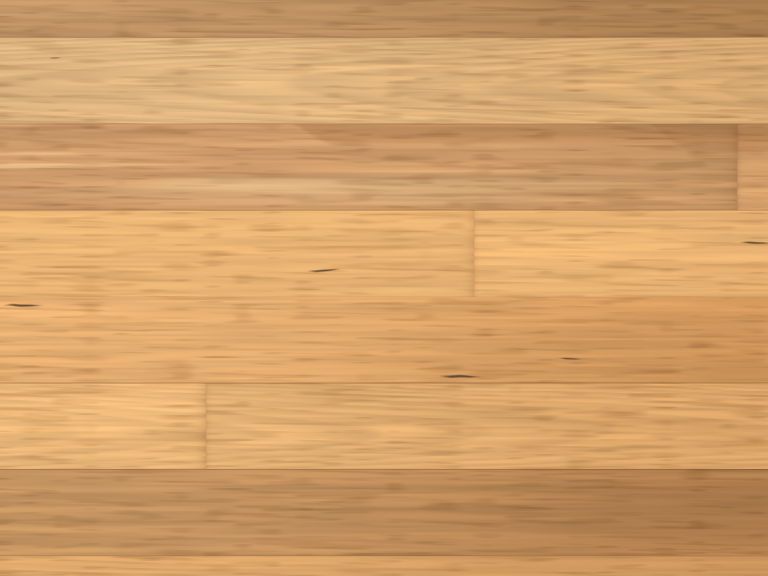
Write a Shadertoy shader that draws this texture.

```glsl
// Horizontal hardwood strips: eight rows of planks with seams and butt joints.
// Each row blends two end tones; stretched value noise adds grain and pores,
// warped parabolas add growth rings, and thin lenses make the dark cracks.

const float ROW_PITCH = 0.15;       // strip height, in canvas heights
const float FIRST_SEAM = 0.035;     // height of the lowest seam
const float SEAM_HALF = 0.0006;
const float RING_SPACING = 0.16;
const float PORE_DEPTH = 0.09;
const float FIBRE_DEPTH = 0.08;
const float NO_JOINT = 2.0;
const int BANDED_ROW = 5;           // strip with pale bands and dark heartwood
const vec3 SEAM_COLOR = vec3(0.45, 0.28, 0.15);
const vec3 CRACK_COLOR = vec3(0.28, 0.21, 0.15);
const vec3 BAND_COLOR = vec3(0.92, 0.75, 0.54);
const vec3 HEART_COLOR = vec3(0.64, 0.45, 0.28);

// Per-row settings, bottom row first
const vec3 LEFT_TONE[8] = vec3[8](
    vec3(0.84, 0.63, 0.40), vec3(0.76, 0.57, 0.37), vec3(0.90, 0.70, 0.46),
    vec3(0.90, 0.68, 0.44), vec3(0.91, 0.70, 0.45), vec3(0.80, 0.60, 0.41),
    vec3(0.88, 0.71, 0.50), vec3(0.75, 0.57, 0.39));
const vec3 RIGHT_TONE[8] = vec3[8](
    vec3(0.76, 0.55, 0.34), vec3(0.69, 0.49, 0.30), vec3(0.87, 0.65, 0.41),
    vec3(0.81, 0.58, 0.35), vec3(0.88, 0.67, 0.43), vec3(0.76, 0.57, 0.38),
    vec3(0.82, 0.64, 0.43), vec3(0.68, 0.50, 0.32));
const float JOINT_X[8] = float[8](
    NO_JOINT, NO_JOINT, 0.268, NO_JOINT, 0.617, 0.96, NO_JOINT, NO_JOINT);
const float AFTER_JOINT[8] = float[8](1.0, 1.0, 0.98, 1.0, 1.02, 1.09, 1.0, 1.0);
const float SEAM_DEPTH[8] = float[8](0.0, 0.25, 0.5, 0.6, 0.12, 0.5, 0.4, 0.5);
const float RING_DEPTH[8] = float[8](0.0, 0.0, 0.05, 0.0, 0.0, 0.0, 0.055, 0.0);
const float STREAK_DEPTH[8] = float[8](0.06, 0.15, 0.05, 0.08, 0.05, 0.14, 0.06, 0.11);

// Cracks: centre x, centre y, half length, tilt
const vec4 CRACKS[6] = vec4[6](
    vec4(0.422, 0.531, 0.026, 0.10), vec4(0.030, 0.470, 0.030, 0.0),
    vec4(0.600, 0.346, 0.034, -0.02), vec4(0.743, 0.377, 0.017, -0.04),
    vec4(0.072, 0.900, 0.009, 0.0), vec4(0.985, 0.579, 0.026, -0.02));

float hash(vec2 p) {
    vec3 q = fract(p.xyx * 0.1031);
    q += dot(q, q.yzx + 33.33);
    return fract((q.x + q.y) * q.z);
}

float noise(vec2 p) {
    vec2 i = floor(p), f = fract(p);
    f = f * f * (3.0 - 2.0 * f);
    return mix(mix(hash(i), hash(i + vec2(1, 0)), f.x),
               mix(hash(i + vec2(0, 1)), hash(i + vec2(1, 1)), f.x), f.y);
}

// Nested parabolic growth rings opening left or right
float growthRings(float x, float v, int row, float seed) {
    bool opensRight = row == 6;
    float along = opensRight ? 0.25 - x : x - 0.57;
    float field = along + 3.2 * (v - 0.42) * (v - 0.42);
    float warp = noise(vec2(x * 5.0, v * 3.0 + seed));
    float s = fract(field / RING_SPACING + 0.9 * warp);
    return smoothstep(0.1, 0.8, s) * (1.0 - smoothstep(0.8, 1.0, s));
}

// Thin pores: two offset layers of long, flat cells
float poreField(vec2 p, float seed) {
    float a = noise(vec2(p.x * 13.0 + seed, (p.y + 0.021 * p.x) * 210.0));
    float b = noise(vec2(p.x * 19.0 - seed, (p.y - 0.012 * p.x) * 165.0 + 31.7));
    return smoothstep(0.55, 1.0, a) + smoothstep(0.65, 1.0, b);
}

void mainImage(out vec4 fragColor, in vec2 fragCoord) {
    vec2 uv = fragCoord / iResolution.xy;
    vec2 p = fragCoord / iResolution.y;
    float aa = 1.0 / iResolution.y;

    // Row, height within it, and plank
    float rowPos = (uv.y - FIRST_SEAM) / ROW_PITCH + 1.0;
    int row = clamp(int(floor(rowPos)), 0, 7);
    float v = fract(rowPos);
    float jointOffset = uv.x - JOINT_X[row];
    float after = smoothstep(-aa, aa, jointOffset);
    float seed = float(row) * 37.0 + step(0.0, jointOffset) * 19.0;

    // Base tone with broad blotches
    vec3 color = mix(LEFT_TONE[row], RIGHT_TONE[row], smoothstep(0.2, 1.0, uv.x));
    color *= 1.0 + 0.05 * (noise(vec2(p.x * 2.0, v * 2.0 + seed)) - 0.5);

    // Pale wavy bands and tapered heartwood
    if (row == BANDED_ROW) {
        float wave = noise(vec2(p.x * 3.0, v * 3.0));
        float ripple = noise(vec2(p.x * 1.3, v * 14.0 + 0.9 * wave + seed));
        float band = smoothstep(0.35, 0.75, ripple);
        float fade = (1.0 - smoothstep(0.25, 1.0, uv.x)) * (1.0 - smoothstep(0.65, 0.85, v));
        color = mix(color, BAND_COLOR, 0.85 * band * fade);
        for (int i = 0; i < 2; i++) {
            float start = 0.35 + 0.47 * float(i);
            float edge = mix(1.04, 0.74 - 0.08 * float(i), smoothstep(start, start + 0.09, uv.x));
            float heart = smoothstep(0.0, 0.07, v - edge + 0.06 * (wave - 0.5));
            color = mix(color, HEART_COLOR, 0.4 * heart);
        }
    }
    color *= mix(1.0, AFTER_JOINT[row], after);

    // Rings, long streaks, fine fibres and short pores
    color *= 1.0 - RING_DEPTH[row] * (growthRings(uv.x, v, row, seed) - 0.4);
    float y = p.y + 0.003 * noise(vec2(p.x * 2.0, seed));
    float streak = noise(vec2(p.x * 1.5 + seed, y * 85.0));
    float fibre = noise(vec2(p.x * 7.0 + seed, y * 240.0));
    float pore = poreField(vec2(p.x, y), seed);
    color *= 1.0 + STREAK_DEPTH[row] * (streak - 0.5) + FIBRE_DEPTH * (fibre - 0.5);
    color *= 1.0 - PORE_DEPTH * vec3(0.8, 1.0, 1.25) * (pore - 0.28);

    // Seams between rows, butt joints between planks
    float seamDist = min(v, 1.0 - v) * ROW_PITCH;
    float seam = 1.0 - smoothstep(SEAM_HALF - aa, SEAM_HALF + aa, seamDist);
    int seamId = clamp(int(floor(rowPos + 0.5)), 0, 7);
    color = mix(color, SEAM_COLOR, SEAM_DEPTH[seamId] * seam);
    float shade = exp(-abs(jointOffset) * (jointOffset < 0.0 ? 130.0 : 350.0));
    color = mix(color, SEAM_COLOR, 0.18 * shade);

    // Dark cracks
    for (int i = 0; i < 6; i++) {
        vec4 crack = CRACKS[i];
        vec2 d = uv - crack.xy;
        float t = d.x / crack.z;
        float ripple = 0.002 * (noise(vec2(uv.x * 70.0, float(i))) - 0.5);
        float halfHeight = 0.06 * crack.z * (1.0 - t * t) * (1.0 - 0.4 * t);
        float dist = abs(d.y - crack.w * d.x + ripple) - halfHeight;
        float ends = 1.0 - smoothstep(0.3, 1.0, abs(t));
        color = mix(color, CRACK_COLOR, 0.8 * ends * (1.0 - smoothstep(-aa, aa, dist)));
    }
    fragColor = vec4(clamp(color, 0.0, 1.0), 1.0);
}
```
